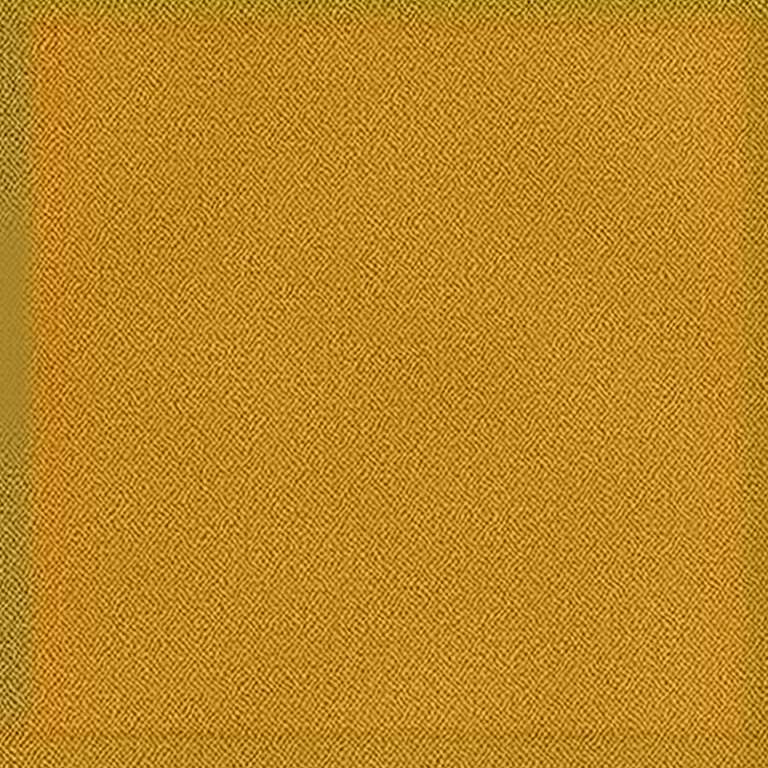
Write a Shadertoy shader that draws this texture.

```glsl
#define GRAINS 148.0
#define WARP 0.50
#define CONTRAST 0.215
#define GOLD vec3(0.752, 0.539, 0.140)
#define OLIVE_LEFT vec3(0.640, 0.520, 0.170)
#define OLIVE_RIGHT vec3(0.690, 0.515, 0.115)
#define OLIVE_TOP vec3(0.660, 0.530, 0.110)
#define OCHRE_BASE vec3(0.720, 0.535, 0.140)
#define RIM_TINT vec3(0.014, -0.009, -0.010)

const float TAU = 6.28318;

vec2 hashGradient(vec2 cell) {
    vec3 h = fract(cell.xyx * vec3(0.1031, 0.1030, 0.0973));
    h += dot(h, h.yzx + 33.33);
    float angle = TAU * fract((h.x + h.y) * h.z);
    return vec2(cos(angle), sin(angle));
}

// Gradient noise, roughly -0.7 to 0.7
float gradientNoise(vec2 p) {
    vec2 i = floor(p), f = fract(p);
    vec2 u = f * f * f * (f * (f * 6.0 - 15.0) + 10.0);
    vec2 e = vec2(0.0, 1.0);
    float a = dot(hashGradient(i), f);
    float b = dot(hashGradient(i + e.yx), f - e.yx);
    float c = dot(hashGradient(i + e.xy), f - e.xy);
    float d = dot(hashGradient(i + e.yy), f - e.yy);
    return mix(mix(a, b, u.x), mix(c, d, u.x), u.y);
}

// Crossing diagonal ridges, broken by noise into dots and short dashes
float leatherGrain(vec2 uv) {
    vec2 p = uv * GRAINS;
    vec2 bend = vec2(gradientNoise(p * 0.36), gradientNoise(p * 0.36 + 71.3));
    vec2 q = p + WARP * bend;
    float rising = sin(TAU * dot(q, vec2(0.80, -0.60)));
    float falling = sin(TAU * dot(q, vec2(0.72, 0.68)));
    float lean = clamp(0.5 + 0.5 * gradientNoise(p * 0.30 + 19.7), 0.2, 0.8);
    float grain = mix(rising, falling, lean);
    grain += 1.1 * gradientNoise(p * 1.25 + 43.1);
    grain *= 1.0 + 0.4 * gradientNoise(p * 0.16 + 7.9);
    // Flatten the crests so that the pits read darkest
    return grain - 0.18 * grain * max(grain, 0.0);
}

// Soft band of the given half width around a centre
float band(float x, float centre, float halfWidth) {
    return 1.0 - smoothstep(0.0, halfWidth, abs(x - centre));
}

void mainImage(out vec4 fragColor, in vec2 fragCoord) {
    vec2 uv = fragCoord / iResolution.xy;
    float wobble = 0.008 * gradientNoise(uv * 14.0);

    // Border strips
    float left = 1.0 - smoothstep(0.020, 0.060, uv.x + wobble);
    float right = smoothstep(0.950, 0.990, uv.x + wobble);
    float top = smoothstep(0.960, 0.998, uv.y + wobble);
    float bottom = 1.0 - smoothstep(0.025, 0.050, uv.y + wobble);

    // Ground colour with a faint drift and a warm inner rim
    vec3 color = GOLD + 0.022 * gradientNoise(uv * 5.0) + 0.02 * (uv.x - 0.5);
    color += RIM_TINT * (band(uv.x, 0.065, 0.08) + 0.5 * band(uv.x, 0.945, 0.04));
    color = mix(color, OCHRE_BASE, 0.6 * bottom);
    color = mix(color, OLIVE_RIGHT, 0.85 * right);
    color = mix(color, OLIVE_LEFT, 0.85 * left * smoothstep(0.02, 0.10, uv.y));
    color = mix(color, OLIVE_TOP, 0.85 * top);
    color -= 0.035 * (band(uv.y, 0.042, 0.012) + 0.6 * band(uv.y, 0.965, 0.015));

    // Grain is stronger at the border, worn smooth halfway up the left side
    float worn = left * smoothstep(0.36, 0.48, uv.y) * (1.0 - smoothstep(0.66, 0.78, uv.y));
    float strength = CONTRAST * (1.0 + 0.20 * max(left, top)) * (1.0 - 0.85 * worn);
    color += strength * leatherGrain(uv);

    fragColor = vec4(clamp(color, 0.0, 1.0), 1.0);
}
```
